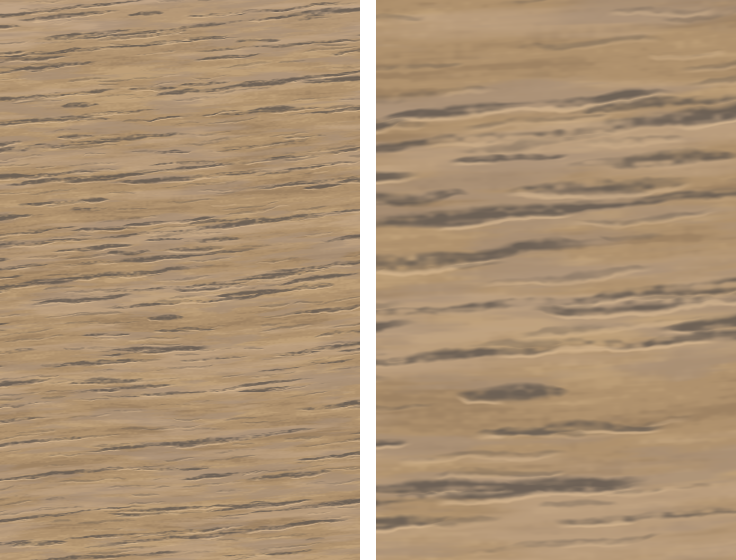
Left: the whole. Right: its middle third, enlarged.
Write a WebGL 2 fragment shader that draws this texture.

```glsl
#version 300 es
precision highp float;
// Limed oak board: tan fibres with broken dark pores and pale pore edges.

uniform vec2 u_resolution;
out vec4 fragColor;

// Colours
const vec3 TAN = vec3(0.688, 0.570, 0.427);
const vec3 HONEY = vec3(0.745, 0.625, 0.470);
const vec3 BROWN = vec3(0.620, 0.510, 0.385);
const vec3 LIMED = vec3(0.755, 0.645, 0.530);
const vec3 GREYED = vec3(0.655, 0.560, 0.470);
const vec3 PORE = vec3(0.390, 0.350, 0.315);
const vec3 EDGE = vec3(0.860, 0.735, 0.580);

// Grain layout, in canvas heights
const float GRAIN_SLOPE = 0.065;
const float GRAIN_WAVE = 0.016;
const vec2 LONG_CELL = vec2(0.300, 0.042);
const vec2 SHORT_CELL = vec2(0.125, 0.027);
const vec2 FINE_CELL = vec2(0.075, 0.015);
const float SOFTNESS = 0.0016;
const float PORE_STRENGTH = 0.86;
const float EDGE_STRENGTH = 0.60;

float hash(vec2 p) {
  vec3 q = fract(vec3(p.xyx) * 0.1031);
  q += dot(q, q.yzx + 33.33);
  return fract((q.x + q.y) * q.z);
}

float noise(vec2 p) {
  vec2 i = floor(p), f = fract(p);
  f = f * f * (3.0 - 2.0 * f);
  return mix(mix(hash(i), hash(i + vec2(1, 0)), f.x),
             mix(hash(i + vec2(0, 1)), hash(i + vec2(1, 1)), f.x), f.y);
}

float fbm(vec2 p) {
  float sum = 0.0, gain = 0.533;
  for (int i = 0; i < 4; i++) {
    sum += gain * noise(p);
    p = p * 2.03 + 17.3;
    gain *= 0.5;
  }
  return sum;
}

// Scattered tapered streaks: x = dark pore, y = pale edge below it
vec2 streaks(vec2 p, vec2 cell, float halfWidth, float density, float seed) {
  vec2 result = vec2(0.0);
  float wobble = (fbm(p * vec2(30.0, 45.0) + seed) - 0.5) * 0.009;
  float strands = noise(p * vec2(26.0, 380.0) + seed);
  float crumbs = noise(p * vec2(170.0, 360.0) - seed);
  float gaps = noise(p * vec2(16.0, 70.0) + seed * 3.0);
  float breakup = smoothstep(0.18, 0.74, 0.40 * strands + 0.30 * crumbs + 0.36 * gaps);
  float row = floor(p.y / cell.y);
  for (int j = -1; j <= 1; j++) {
    float r = row + float(j);
    float shift = hash(vec2(r + 60.0, seed)) * 7.0;
    float column = floor(p.x / cell.x + shift);
    for (int i = -1; i <= 1; i++) {
      vec2 slot = vec2(column + float(i), r);
      vec2 id = slot + 60.0 + seed;
      float presence = hash(id);
      if (presence > density) continue;
      float size = hash(id + 31.7);
      float offset = hash(id + 73.1);
      vec2 jitter = 0.2 + 0.6 * vec2(offset, hash(id + 11.9));
      vec2 d = p - (slot + jitter - vec2(shift, 0.0)) * cell;
      d.y -= d.x * mix(-0.01, 0.06, size) + wobble;
      float reach = d.x / (cell.x * mix(0.26, 0.85, size));
      float taper = max(1.0 - reach * reach, 0.0);
      float w = halfWidth * mix(0.5, 1.3, hash(id + 47.3)) * taper * (0.5 + gaps);
      float fade = smoothstep(0.0, 0.5, taper);
      float pore = 1.0 - smoothstep(w * 0.4, w + SOFTNESS, abs(d.y));
      float rim = 1.0 - smoothstep(0.0003, 0.0022, abs(d.y + w + 0.0010));
      float rimPatch = smoothstep(0.35, 0.65, noise(vec2(p.x * 26.0, presence * 90.0)));
      result = max(result, vec2(pore * breakup, rim * rimPatch) * fade);
    }
  }
  return result;
}

void main() {
  vec2 uv = gl_FragCoord.xy / u_resolution.y;

  // Bend the board into grain space
  float bend = noise(uv * vec2(3.2, 3.6) + 4.7) - 0.5;
  vec2 grain = vec2(uv.x, uv.y - GRAIN_SLOPE * uv.x - GRAIN_WAVE * bend);

  // Fibres, from broad bands to fine threads and specks
  float bands = fbm(grain * vec2(2.2, 20.0) + 8.0);
  float fibres = fbm(grain * vec2(9.0, 105.0) + 21.0);
  float threads = noise(grain * vec2(45.0, 330.0));
  float specks = noise(grain * vec2(190.0, 400.0) + 5.0);
  float tone = (bands - 0.5) * 0.55 + (fibres - 0.5) * 0.85
             + (threads - 0.5) * 0.26 + (specks - 0.5) * 0.16;
  vec3 color = mix(TAN, HONEY, smoothstep(-0.02, 0.30, tone));
  color = mix(color, BROWN, smoothstep(0.02, 0.38, -tone));

  // Pale liming, strongest near the top, and greyed fibres
  float haze = smoothstep(0.48, 0.74, fbm(grain * vec2(6.0, 60.0) + 53.0));
  float grey = smoothstep(0.50, 0.72, fbm(grain * vec2(10.0, 80.0) + 91.0));
  color = mix(color, LIMED, 0.60 * haze + 0.40 * smoothstep(0.86, 1.0, uv.y));
  color = mix(color, GREYED, 0.65 * grey);

  // Long pores below, short dashes above, faint threads everywhere
  float upper = smoothstep(0.22, 0.45, uv.y);
  vec2 longPores = streaks(grain, LONG_CELL, 0.0040, 0.74, 3.0);
  vec2 shortPores = streaks(grain, SHORT_CELL, 0.0036, mix(0.12, 0.52, upper), 19.0);
  vec2 finePores = streaks(grain, FINE_CELL, 0.0014, 0.42, 37.0);
  vec2 marks = max(max(longPores, shortPores), finePores * vec2(0.42, 0.55));
  color = mix(color, EDGE, EDGE_STRENGTH * marks.y);
  color = mix(color, PORE, PORE_STRENGTH * marks.x);

  fragColor = vec4(color, 1.0);
}
```
